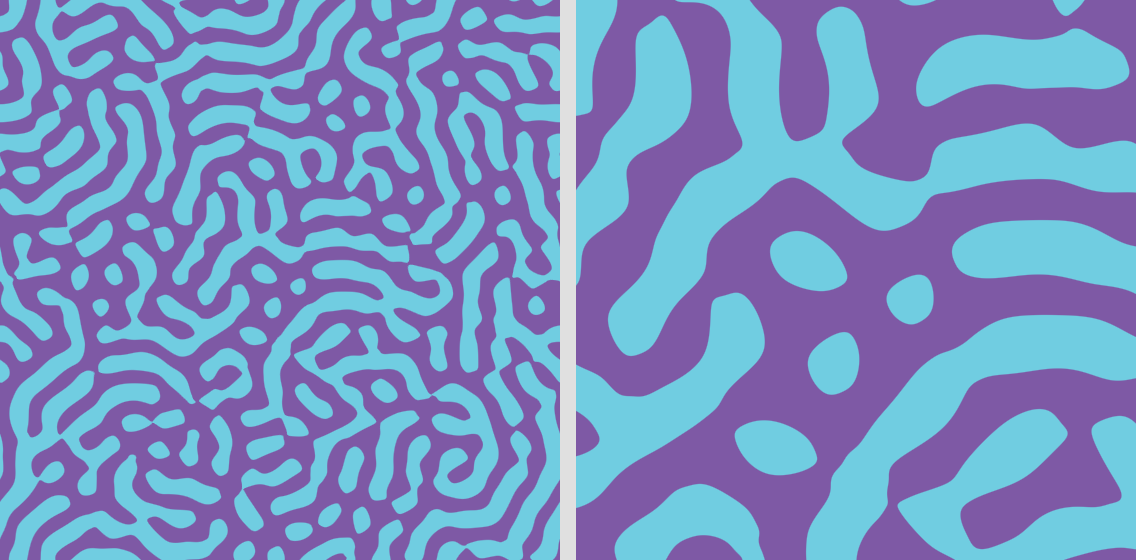
Left: the whole. Right: its middle third, enlarged.
A WebGL 2 fragment shader for this pattern:

```glsl
#version 300 es
precision highp float;
// Seamless labyrinth of rounded cyan worms and dots on a purple ground.

uniform vec2 u_resolution;
out vec4 fragColor;

const float PI = 3.14159265;
const float TAU = 6.2831853;
const int WAVE_COUNT = 36;
const int SECTOR_COUNT = 8;
const int BLUR_COUNT = 4;
const float REPEATS = 18.6;           // mean stripe periods across the tile
const float SPREAD = 1.9;             // variation of the stripe frequency
const float BLUR_RADIUS = 0.19 / REPEATS;
const float STRIPE_LEVEL = -0.18;     // threshold inside clear stripes
const float JUNCTION_LEVEL = 0.28;    // threshold where directions compete
const vec3 PURPLE = vec3(0.494, 0.349, 0.647);
const vec3 CYAN = vec3(0.439, 0.804, 0.882);

// Integer hash mapped to 0..1.
float hash(uint n) {
  n = n * 747796405u + 2891336453u;
  n = ((n >> ((n >> 28u) + 4u)) ^ n) * 277803737u;
  n = (n >> 22u) ^ n;
  return float(n >> 8u) / 16777216.0;
}

vec2 direction(float angle) {
  return vec2(cos(angle), sin(angle));
}

// Whole frequencies make every wave wrap at the tile edges.
vec2 waveFrequency(int index, uint seed) {
  float angle = PI * (float(index) + hash(seed)) / float(WAVE_COUNT);
  float frequency = REPEATS + SPREAD * (2.0 * hash(seed + 1u) - 1.0);
  return floor(frequency * direction(angle) + 0.5);
}

// Unit direction of a wave (xy) and its complex value at p (zw).
vec4 waveAt(vec2 p, int index) {
  uint seed = uint(index) * 3u + 211u;
  vec2 frequency = waveFrequency(index, seed);
  float turns = fract(dot(frequency, p) + hash(seed + 2u));
  return vec4(normalize(frequency), direction(TAU * turns));
}

// Share of a wave that falls into a sector, flipped to face its axis.
vec2 sectorPart(vec4 wave, vec2 axis) {
  float facing = dot(wave.xy, axis);
  float weight = facing * facing;
  weight *= weight;
  weight *= weight;
  return weight * vec2(wave.z, wave.w * sign(facing));
}

// Stripes of many directions, where the strongest one wins locally.
float labyrinth(vec2 p) {
  vec4 waves[WAVE_COUNT];
  for (int i = 0; i < WAVE_COUNT; i++) {
    waves[i] = waveAt(p, i);
  }

  float stripes = 0.0;
  float norm = 1e-4;
  float energySum = 1e-4;
  vec2 orientation = vec2(0.0);
  for (int s = 0; s < SECTOR_COUNT; s++) {
    float angle = PI * float(s) / float(SECTOR_COUNT);
    vec2 axis = direction(angle);
    vec2 part = vec2(0.0);
    for (int i = 0; i < WAVE_COUNT; i++) {
      part += sectorPart(waves[i], axis);
    }
    float energy = dot(part, part);
    stripes += part.x * energy;
    norm += sqrt(energy) * energy;
    energySum += energy;
    orientation += energy * direction(2.0 * angle);
  }

  // Junctions get a higher threshold, which parts the worms.
  float coherence = length(orientation) / energySum;
  float threshold = mix(JUNCTION_LEVEL, STRIPE_LEVEL, smoothstep(0.0, 0.6, coherence));
  return stripes / norm - threshold;
}

// Limit and average the level nearby, which rounds ends and drops thin tails.
float roundedLabyrinth(vec2 p, float radius) {
  float sum = 0.0;
  for (int i = 0; i < BLUR_COUNT; i++) {
    float angle = TAU * (float(i) + 0.3) / float(BLUR_COUNT);
    float level = labyrinth(p + radius * direction(angle));
    sum += level * inversesqrt(0.3 + level * level);
  }
  return sum / float(BLUR_COUNT);
}

void main() {
  float level = roundedLabyrinth(gl_FragCoord.xy / u_resolution, BLUR_RADIUS);

  // Smooth the contour over about one pixel.
  float slope = length(vec2(dFdx(level), dFdy(level)));
  float cover = clamp(0.5 + level / max(1.2 * slope, 1e-5), 0.0, 1.0);

  fragColor = vec4(mix(PURPLE, CYAN, cover), 1.0);
}
```
